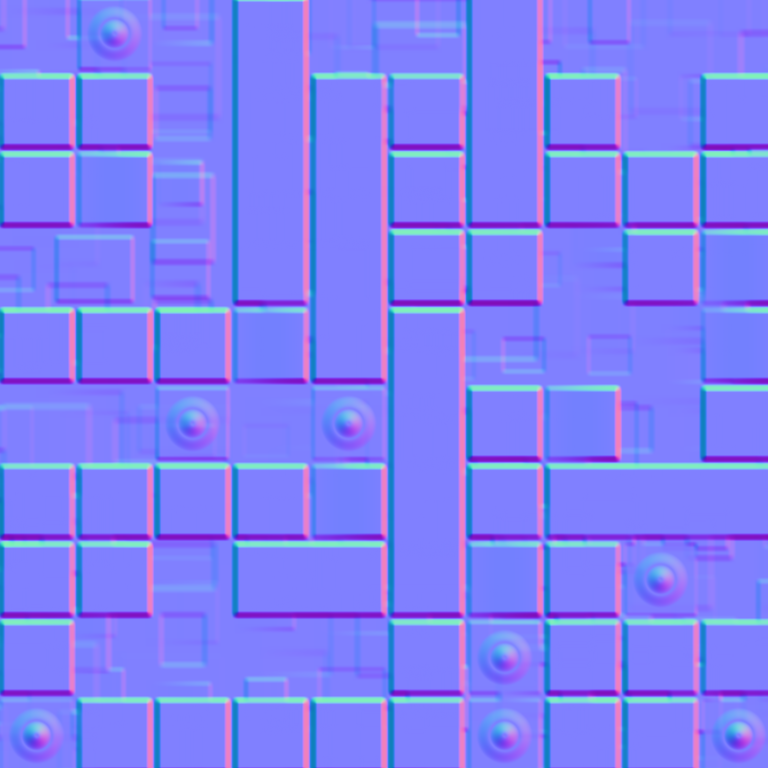
This texture map is drawn by a Shadertoy shader. Its source:

```glsl
float hash(vec2 p) {
    return fract(sin(dot(p, vec2(127.1, 311.7))) * 43758.5453);
}

// Soft-edged rectangle, 1 inside and 0 outside
float box(vec2 p, vec2 lo, vec2 hi, float soft) {
    vec2 s = smoothstep(lo - soft, lo + soft, p) * (1.0 - smoothstep(hi - soft, hi + soft, p));
    return s.x * s.y;
}

const int PLAIN = 0, BLOCK = 1, DOME = 2, COLUMN = 3, BEAM = 4;

// A run of 2 to 4 cells at a random place on its line
bool inRun(float along, float line, float seed) {
    float start = floor(8.0 * hash(vec2(line, seed)));
    return along >= start && along < start + 2.0 + floor(3.0 * hash(vec2(seed, line)));
}

int kindOf(vec2 c) {
    if (c.x > 2.5 && c.x < 6.5 && inRun(c.y, c.x, 17.0)) return COLUMN;
    if (mod(c.y * c.y, 5.0) > 3.5 && inRun(c.x, c.y, 41.0)) return BEAM;
    float h = hash(c + 5.3);
    return h < 0.44 ? BLOCK : h < 0.61 ? DOME : PLAIN;
}

// Faint overlapping plates, some fading out towards one side
float plates(vec2 g) {
    float h = 0.0;
    for (int i = 0; i < 3; i++) {
        float k = float(i);
        vec2 q = g / (1.1 + 0.25 * k) + vec2(0.37, 0.61) * (k + 1.0);
        vec2 c = floor(q), f = q - c;
        vec2 size = 0.17 + 0.28 * vec2(hash(c + k * 7.0), hash(c + k * 13.0 + 3.1));
        float amp = 0.05 * (hash(c + k * 19.0 + 8.7) - 0.45);
        float fade = hash(c + k * 5.0 + 1.9) < 0.5 ? smoothstep(0.1, 0.9, f.x) : 1.0;
        h += amp * fade * box(f, 0.5 - size, 0.5 + size, 0.04);
    }
    return h;
}

float heightAt(vec2 g) {
    vec2 c = floor(g), f = g - c;
    float base = plates(g);
    int kind = kindOf(c);
    if (kind == PLAIN) return base;

    // Round stud on a low square plate
    if (kind == DOME) {
        float r = length(f - 0.5);
        float plate = box(f, vec2(0.045), vec2(0.955), 0.04);
        float stud = 0.035 * (1.0 - smoothstep(0.2, 0.36, r))
                   + mix(0.06, 0.1, hash(c + 2.2)) * (1.0 - smoothstep(0.02, 0.19, r));
        return base * (1.0 - 0.8 * plate) + 0.02 * plate + stud;
    }

    // Raised block, joined to neighbours of the same run
    vec2 lo = vec2(0.045), hi = vec2(0.955);
    if (kind != BLOCK) {
        vec2 axis = kind == COLUMN ? vec2(0, 1) : vec2(1, 0);
        if (kindOf(c - axis) == kind) lo -= axis;
        if (kindOf(c + axis) == kind) hi += axis;
    }
    float top = 0.105;
    if (kind == BLOCK && hash(c + 9.4) > 0.82) top *= mix(0.35, 1.0, smoothstep(0.0, 1.0, f.x));
    return mix(base, top, box(f, lo, hi, 0.045));
}

void mainImage(out vec4 fragColor, in vec2 fragCoord) {
    vec2 g = fragCoord / iResolution.xy * 9.846 + vec2(0.03, 0.085);

    // Surface normal from central differences
    vec2 e = vec2(0.016, 0.0);
    vec2 slope = vec2(heightAt(g + e.xy) - heightAt(g - e.xy),
                      heightAt(g + e.yx) - heightAt(g - e.yx)) / (2.0 * e.x);
    vec3 normal = normalize(vec3(-slope, 1.0));
    fragColor = vec4(0.5 + 0.5 * normal, 1.0);
}
```
